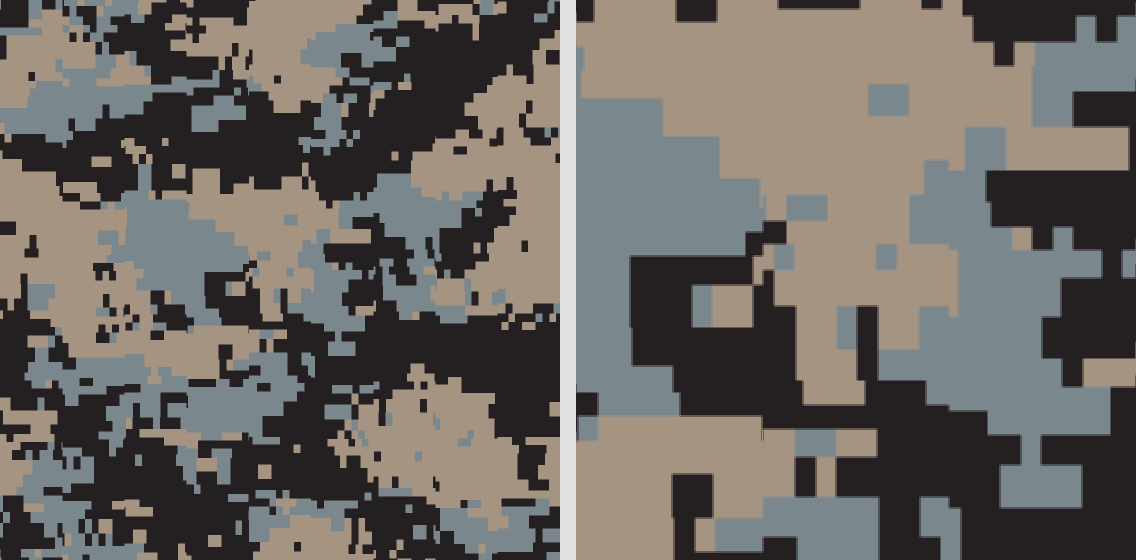
Left: the whole. Right: its middle third, enlarged.
This pattern is drawn by a three.js fragment shader. Its source:

```glsl
// Blocky three-colour camouflage: dark ground, grey patches, tan patches on top.
// Layered sines give wide blobs and lumps, sampled once per cell of an uneven
// grid; hashed speckle, strongest in some patches, breaks up the blob edges.
varying vec2 vUv;

vec3 hash(vec2 p) {
  vec3 q = fract(p.xyx * vec3(0.1031, 0.1030, 0.0973));
  q += dot(q, q.yxz + 33.33);
  return fract((q.xxy + q.yzz) * q.zyx);
}

// Three independent wave fields, each with zero mean and unit variance
vec3 blobs(vec2 p) {
  vec3 sum = vec3(0.0);
  float power = 0.0;
  for (int i = 0; i <= 6; i++) {
    for (int j = -8; j <= 8; j++) {
      if (i == 0 && j <= 0) continue;
      vec2 wave = vec2(float(i), float(j));
      float q = length(wave * vec2(1.0, 0.6));
      float amp = q / (1.0 + pow(q / 1.9, 3.0));
      vec3 phase = hash(wave * 7.0 + 131.0);
      sum += amp * cos(6.28318 * (dot(wave, p) + phase));
      power += 0.5 * amp * amp;
    }
  }
  return sum / sqrt(power);
}

// Finer lumps that notch the outlines of the blobs
vec3 lumps(vec2 p) {
  vec3 sum = vec3(0.0);
  for (int i = 0; i < 24; i++) {
    float n = float(i);
    vec2 direction = vec2(cos(n * 2.4), 1.5 * sin(n * 2.4));
    vec2 wave = floor(direction * (8.0 + 0.4 * n) + 0.5);
    sum += cos(6.28318 * (dot(wave, p) + hash(vec2(n, 517.0))));
  }
  return sum * 0.13;
}

// Cell index on a grid with uneven rows, shifted strips and shifted row pairs
vec2 cellAt(vec2 p) {
  vec2 g = p * vec2(82.0, 54.0);
  g.y += 0.3 * sin(g.y * 1.1);
  g.y += hash(vec2(floor(p.x * 9.0), 41.0)).x - 0.5;
  g.x += hash(vec2(floor(g.y * 0.5), 97.0)).y - 0.5;
  vec2 cell = floor(g) + 0.5;
  // Some neighbours join into double-width cells
  vec2 joined = vec2(floor(cell.x * 0.5) * 2.0 + 1.0, cell.y);
  return hash(joined + 211.0).z < 0.3 ? joined : cell;
}

vec3 cellColor(vec2 cell) {
  vec2 center = cell / vec2(82.0, 54.0);
  vec3 field = blobs(center) + lumps(center);

  // Speckle: random with a hint of checkerboard
  float checker = mod(floor(cell.x) + floor(cell.y), 2.0) - 0.5;
  vec2 grain = (hash(cell + 57.0).xy - 0.5) * 1.6 + checker * 0.5;
  field.xy += grain * mix(0.25, 1.1, smoothstep(-0.1, 1.3, field.z));

  // A few lone bars
  vec3 bar = hash(floor(cell / vec2(4.0, 2.0)) + 311.0);
  if (bar.x < 0.016) field.y += 1.3;

  vec3 color = vec3(0.14, 0.12, 0.13);
  if (field.y > 0.42) color = vec3(0.48, 0.53, 0.55);
  if (field.x > 0.46) color = vec3(0.65, 0.58, 0.51);
  return color;
}

void main() {
  // Four samples smooth the edges; a repeated cell reuses its colour
  vec2 lastCell = vec2(-99.0);
  vec3 color = vec3(0.0);
  vec3 total = vec3(0.0);
  for (int i = 0; i < 4; i++) {
    float n = float(i);
    vec2 offset = vec2(mod(n, 2.0), floor(n * 0.5)) - 0.5;
    vec2 cell = cellAt(vUv + offset * 0.0011);
    if (cell != lastCell) color = cellColor(cell);
    lastCell = cell;
    total += color;
  }
  gl_FragColor = vec4(total * 0.25, 1.0);
}
```
